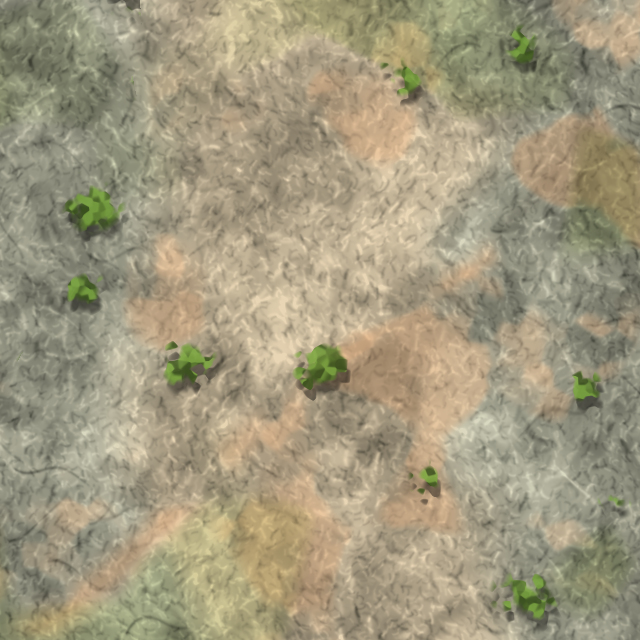
Give the GLSL for this texture, as a Shadertoy shader.

```glsl
// Dry pale grassland from above: matted straw, sandy soil, grey thickets and small green shrubs.

const vec3 SHADOW = vec3(0.37, 0.36, 0.31);
const vec3 STRAW = vec3(0.82, 0.785, 0.69);
const vec3 SOIL = vec3(0.82, 0.65, 0.49);
const vec3 LEAF_DARK = vec3(0.22, 0.32, 0.10);
const vec3 LEAF_LIGHT = vec3(0.48, 0.66, 0.24);
const vec3 WARM_TINT = vec3(1.03, 0.99, 0.95);
const vec3 COOL_TINT = vec3(0.96, 1.0, 1.01);

float hash(vec2 p, float seed) {
    return fract(sin(dot(p, vec2(127.1, 311.7)) + seed * 17.3) * 43758.5);
}

vec2 cellPoint(vec2 cell, float seed) {
    return vec2(hash(cell, seed), hash(cell, seed + 1.0));
}

// Soft cellular noise: random cell values blended by distance, 0 to 1.
float softCells(vec2 p, float seed) {
    vec2 base = floor(p);
    float total = 0.0, weights = 0.0;
    for (int y = -1; y <= 1; y++)
    for (int x = -1; x <= 1; x++) {
        vec2 cell = base + vec2(x, y);
        vec2 offset = p - cell - cellPoint(cell, seed);
        float weight = exp(-7.0 * dot(offset, offset));
        total += weight * hash(cell, seed + 2.0);
        weights += weight;
    }
    return total / weights;
}

// Sum of curved strokes, one per cell, each light (+) or dark (-).
float strokes(vec2 p, float seed, float halfLength, float width, float heading, float spread) {
    vec2 base = floor(p);
    float sum = 0.0;
    for (int y = -1; y <= 1; y++)
    for (int x = -1; x <= 1; x++) {
        vec2 cell = base + vec2(x, y);
        vec2 f = p - cell - cellPoint(cell, seed);
        float angle = heading + (hash(cell, seed + 2.0) - 0.5) * spread;
        float c = cos(angle), s = sin(angle);
        vec2 q = vec2(c * f.x + s * f.y, c * f.y - s * f.x);
        q.y += (hash(cell, seed + 3.0) - 0.5) * 1.2 * q.x * q.x;
        float d = length(vec2(max(abs(q.x) - halfLength, 0.0), q.y)) / width;
        sum += exp(-d * d) * (2.0 * hash(cell, seed + 4.0) - 1.0);
    }
    return sum;
}

// Coverage of sparse round shrubs with ragged, leafy outlines.
float shrubs(vec2 p, float seed, float chance) {
    vec2 base = floor(p);
    float ragged = softCells(p * 11.0, seed + 5.0) - 0.5;
    float cover = 0.0;
    for (int y = -1; y <= 1; y++)
    for (int x = -1; x <= 1; x++) {
        vec2 cell = base + vec2(x, y);
        float present = step(hash(cell, seed + 3.0), chance);
        float radius = mix(0.10, 0.22, hash(cell, seed + 2.0));
        float d = length(p - cell - cellPoint(cell, seed)) / radius + ragged * 1.5;
        cover = max(cover, present * smoothstep(1.05, 0.55, d));
    }
    return cover;
}

void mainImage(out vec4 fragColor, in vec2 fragCoord) {
    vec2 p = fragCoord / iResolution.y;

    // Broad zones: a pale middle, thickets on both flanks.
    float broad = softCells(p * 3.5, 1.0);
    float patches = softCells(p * 9.0, 11.0);
    float clumps = softCells(p * 28.0, 21.0);
    float thicket = smoothstep(0.12, 0.45, abs(p.x - 0.47 + (broad - 0.5) * 0.35));

    // Matted grass in three sizes, bent by slow waves.
    vec2 bent = p + 0.006 * sin(p.yx * 23.0 + vec2(0.0, 2.0));
    float heading = 1.7 + 0.4 * sin(p.x * 9.0 + 3.0 * sin(p.y * 5.0));
    float grass = strokes(bent * 38.0, 31.0, 0.40, 0.15, heading, 2.6)
                + strokes(bent * 60.0, 41.0, 0.42, 0.17, heading, 2.4)
                + 0.8 * strokes(bent * 92.0, 51.0, 0.35, 0.20, heading, 3.1);
    float twigs = strokes(p * 9.0 + 0.12 * sin(p.yx * 50.0), 61.0, 0.45, 0.028, 0.8, 3.1);

    float light = 0.71 - 0.24 * thicket + 0.50 * (patches - 0.5) + 0.38 * (clumps - 0.5);
    light += 0.27 * grass + thicket * (0.45 * twigs - 0.08 * abs(twigs));
    vec3 color = mix(SHADOW, STRAW, clamp(light, -0.25, 1.15));
    color *= mix(WARM_TINT, COOL_TINT, smoothstep(0.0, 0.7, thicket));

    // Bare soil: a diagonal trail and scattered patches.
    float trailDistance = (p.y - 0.82 * p.x + 0.02 + 0.02 * sin(p.x * 11.0)) / 0.035;
    float trail = exp(-trailDistance * trailDistance) * smoothstep(0.3, 0.7, patches);
    float bare = smoothstep(0.58, 0.85, softCells(p * 7.0, 71.0) + 0.25 * (clumps - 0.5));
    float soil = clamp(0.6 * trail + 0.55 * bare, 0.0, 0.75);
    color = mix(color, SOIL * (0.80 + 0.25 * light), soil);

    // Faint undergrowth, then shrubs with cast shadows.
    float undergrowth = smoothstep(0.55, 0.85, softCells(p * 6.0, 81.0));
    color *= mix(vec3(1.0), vec3(0.91, 0.95, 0.83), undergrowth);
    float chance = 0.16 + 0.22 * thicket;
    float shade = shrubs(p * 6.0 + vec2(-0.03, 0.10), 91.0, chance);
    float cover = shrubs(p * 6.0, 91.0, chance);
    float leaf = softCells(p * 85.0, 101.0);
    color *= 1.0 - 0.42 * shade;
    color = mix(color, mix(LEAF_DARK, LEAF_LIGHT, smoothstep(0.2, 0.75, leaf)), 0.85 * cover);

    fragColor = vec4(clamp(color, 0.0, 1.0), 1.0);
}
```
